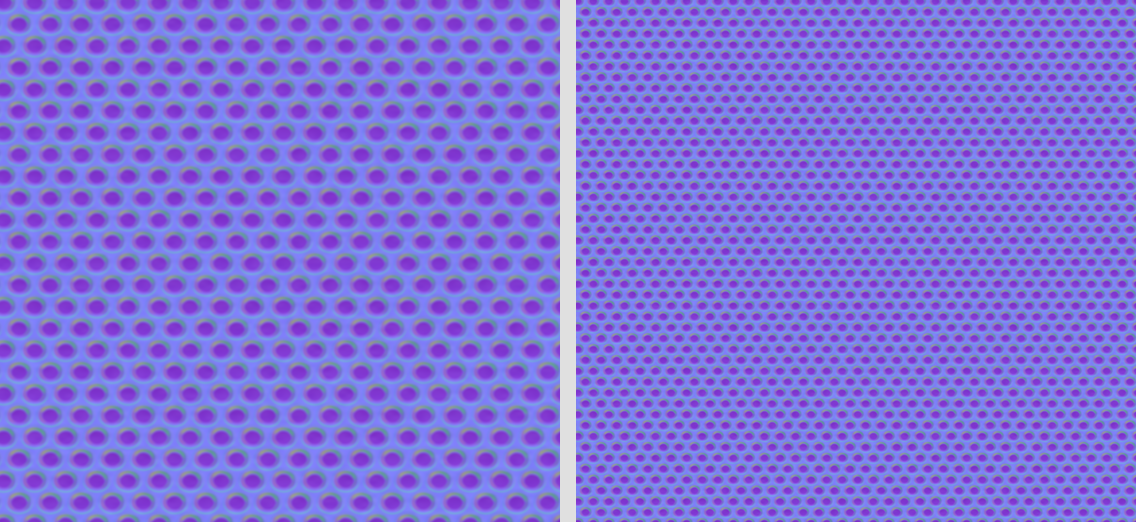
Left: one tile. Right: repeated 2 by 2.
A Shadertoy shader for this texture map:

```glsl
// Tiling normal map of a perforated sheet: staggered oval dimples with soft raised lips.

const vec2 GRID = vec2(18.0, 24.0); // dimples across, rows down

float hash(vec2 p) {
    p = fract(p * vec2(0.1031, 0.1137));
    p += dot(p, p.yx + 33.33);
    return fract((p.x + p.y) * p.x * 17.0);
}

// Value noise that wraps after a whole number of cells
float wrapNoise(vec2 p, vec2 period) {
    vec2 i = floor(p), f = fract(p);
    f = f * f * (3.0 - 2.0 * f);
    float a = hash(mod(i, period));
    float b = hash(mod(i + vec2(1, 0), period));
    float c = hash(mod(i + vec2(0, 1), period));
    float d = hash(mod(i + vec2(1, 1), period));
    return mix(mix(a, b, f.x), mix(c, d, f.x), f.y);
}

float band(float d, float centre, float width) {
    float t = (d - centre) / width;
    return exp(-t * t);
}

// Blends one dimple over the sheet; p is in column widths, y up
vec3 addDimple(vec3 col, vec2 p, float vary) {
    vec2 e = p / vec2(0.35, 0.30);
    float d = length(e);
    vec2 dir = e / max(d, 0.001);

    // Outer lip: cyan below the hole, barely visible above
    float below = 1.0 - smoothstep(-0.85, 0.1, dir.y);
    float lip = band(d, 1.24, 0.15);
    col += lip * below * vec3(-0.04, 0.12, -0.10);
    col += lip * (1.0 - below) * vec3(0.02 * dir.x - 0.01, 0.01, -0.03);

    // Recessed floor, sitting slightly low in the hole
    float core = 1.0 - smoothstep(0.50, 1.10, length((p + vec2(0.0, 0.035)) / vec2(0.36, 0.285)));
    vec3 floorCol = vec3(0.50, 0.21, 0.81) + vec3(0.02, 0.03, 0.05) * (0.3 * vary - 0.15 - e.y);
    col = mix(col, floorCol, core);

    // Side walls: pink on the left and lower edge, blue-teal on the right
    float wall = band(d, 0.92, 0.20);
    vec3 sideCol = mix(vec3(0.60, 0.40, 0.74), vec3(0.42, 0.43, 0.74), smoothstep(-0.6, 0.7, dir.x));
    col = mix(col, sideCol, wall * 0.65 * smoothstep(0.25, 0.9, abs(dir.x)));
    col += wall * below * vec3(0.035, 0.0, -0.01);

    // Upper arc, from olive to teal
    vec3 arcCol = mix(vec3(0.59, 0.61, 0.55), vec3(0.37, 0.60, 0.60), smoothstep(-0.7, 0.8, dir.x));
    float arc = band(d, 0.87, 0.20) * smoothstep(-0.05, 0.7, dir.y + 0.15 * dir.x);
    return mix(col, arcCol, arc * (0.92 + 0.08 * vary));
}

void mainImage(out vec4 fragColor, in vec2 fragCoord) {
    vec2 uv = fragCoord / iResolution.xy;
    vec2 g = vec2(uv.x, 1.0 - uv.y) * GRID;
    vec3 col = vec3(0.50, 0.495, 0.985);

    // Neighbouring dimples; odd rows shift by half a column
    for (int j = -1; j <= 1; j++) {
        float row = floor(g.y) + float(j);
        float shift = 0.115 + 0.5 * mod(row, 2.0);
        for (int i = -1; i <= 1; i++) {
            float column = floor(g.x - shift) + float(i);
            vec2 id = mod(vec2(column, row), GRID);
            vec2 jitter = vec2(hash(id + 3.0), hash(id + 41.0)) - 0.5;
            vec2 centre = vec2(column + shift, row + 0.08) + 0.012 * jitter;
            col = addDimple(col, (g - centre) * vec2(1.0, -0.70), hash(id + 17.0));
        }
    }

    // Faint uneven grain
    vec2 period = GRID * vec2(4.0, 5.0);
    float grain = wrapNoise(uv * period, period) - 0.5;
    float broad = wrapNoise(uv * GRID, GRID) - 0.5;
    col += grain * vec3(0.025, 0.035, 0.02) + broad * vec3(-0.008, 0.012, 0.008);

    fragColor = vec4(clamp(col, 0.0, 1.0), 1.0);
}
```
